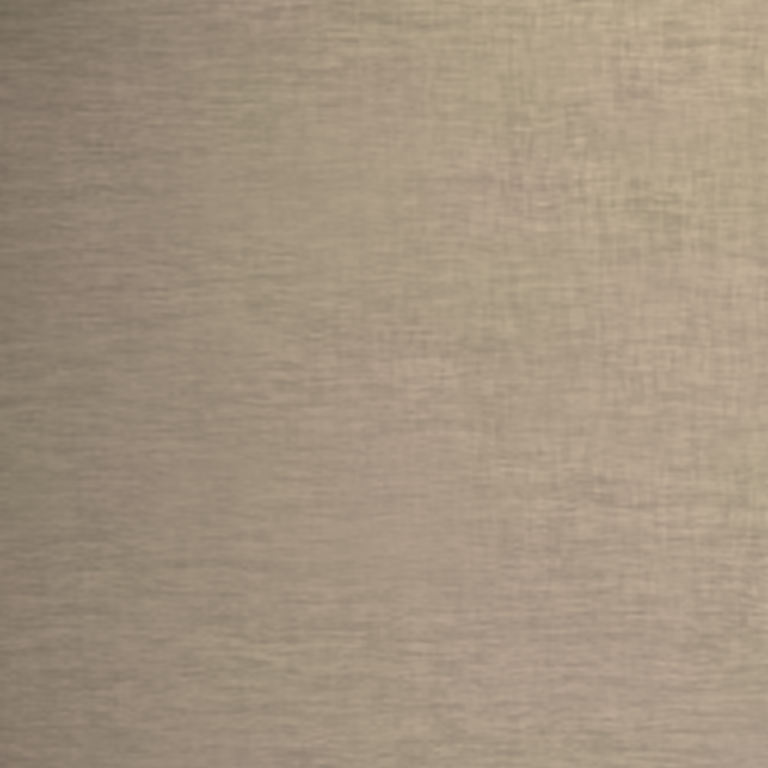
This texture is drawn by a Shadertoy shader. Its source:

```glsl
// Soft beige woven linen with fine horizontal threads, lit from the upper right

float hash(vec2 p) {
    return fract(sin(dot(p, vec2(127.1, 311.7))) * 43758.5453);
}

// Smooth value noise centred on zero
float noise(vec2 p) {
    vec2 cell = floor(p);
    vec2 f = fract(p);
    f = f * f * (3.0 - 2.0 * f);
    float low = mix(hash(cell), hash(cell + vec2(1.0, 0.0)), f.x);
    float high = mix(hash(cell + vec2(0.0, 1.0)), hash(cell + vec2(1.0, 1.0)), f.x);
    return mix(low, high, f.y) - 0.5;
}

// Broad light: dim left edge, shaded top left corner, bright top right
float lighting(vec2 uv) {
    float light = 0.537 + 0.30 * uv.x - 0.14 * uv.x * uv.x;
    light += 0.055 * uv.x * (uv.y - 0.45);
    light -= 0.075 * exp(-5.0 * length((uv - vec2(0.0, 1.0)) * vec2(1.0, 1.5)));
    return light + 0.012 * noise(uv * vec2(4.0, 5.0));
}

// Crossing threads of uneven length, with more upright ones to the right
float weave(vec2 uv) {
    vec2 p = uv + 0.006 * vec2(noise(uv * 23.0), noise(uv * 17.0 + 40.0));
    float threads = 0.046 * noise(p * vec2(24.0, 175.0));
    threads += 0.034 * noise(p * vec2(58.0, 205.0) + 71.0);
    threads += 0.020 * noise(p * vec2(9.0, 88.0) + 13.0);

    float upright = smoothstep(0.25, 0.8, uv.x) * smoothstep(-0.1, 0.6, uv.y);
    threads += (0.010 + 0.034 * upright) * noise(p * vec2(165.0, 34.0) + 29.0);

    float grain = 0.034 * noise(p * vec2(125.0, 170.0) + 97.0);
    float patchiness = 1.0 + 0.7 * noise(uv * vec2(7.0, 11.0) + 5.0);
    return (threads + grain) * patchiness * mix(0.8, 1.1, uv.x);
}

void mainImage(out vec4 fragColor, in vec2 fragCoord) {
    vec2 uv = fragCoord / iResolution.xy;
    float tone = lighting(uv) + weave(uv);

    // Beige dye with faint pink and green drift
    vec3 beige = vec3(1.0, 0.907, 0.785);
    float drift = noise(uv * vec2(6.0, 8.0) + 60.0);
    vec3 color = tone * beige + drift * vec3(0.008, -0.008, 0.012);
    color.b -= 0.02 * uv.x * (uv.y - 0.5);

    fragColor = vec4(color, 1.0);
}
```
